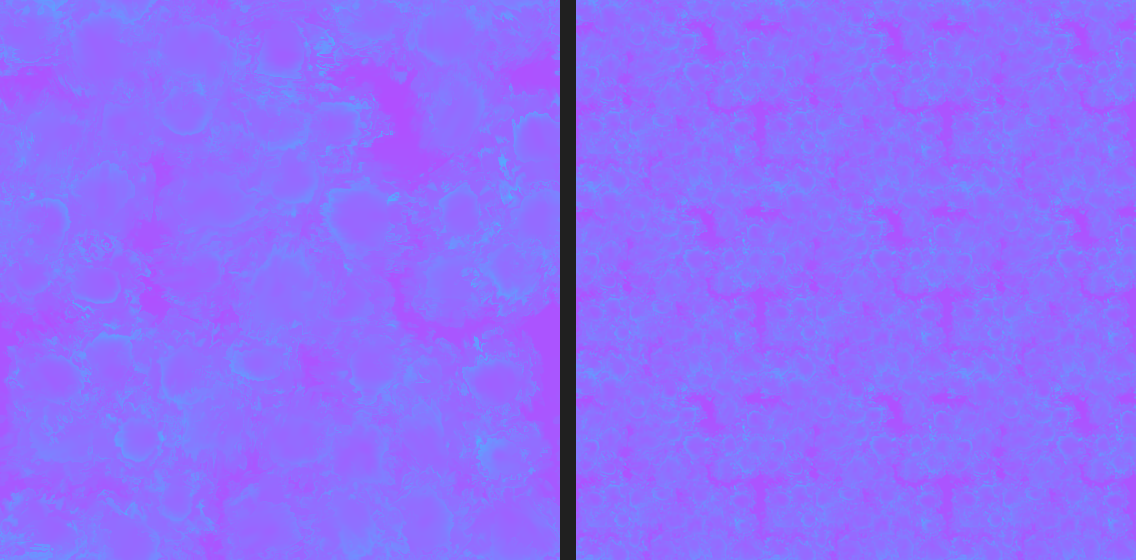
Left, the tile; right, the same tile 3 across and 3 down.
This texture map is drawn by a WebGL 1 fragment shader. Its source:

```glsl
precision highp float;

uniform vec2 u_resolution;

const float CELLS = 7.0;           // blobs per side, whole for tiling
const float JITTER = 0.6;          // spread of the centres in a cell
const float RADIUS_MIN = 0.54;     // blob radius in cells
const float RADIUS_MAX = 0.78;
const float GROUND = 0.305;        // green level between blobs
const float GROUND_VARIATION = 0.045;
const float BODY = 0.082;          // lift of a blob over the ground
const float RIM = 0.16;            // glow along the core edge
const float FLAKE = 0.17;          // glow along the ragged shells
const float FLAKE_RINGS = 4.0;
const float RIPPLE = 0.13;         // glow of the short tangential dashes
const float RIPPLE_RINGS = 10.0;
const float RIPPLE_SPOKES = 28.0;  // whole, so the dashes close around
const float BEND = 0.36;           // coarse deformation of the outline
const float RAGGED = 0.55;         // fine deformation of the outline
const float GRAIN_SCALE = 4.0;
const float LOCAL_PERIOD = 4096.0; // effectively unwrapped noise
const float TAU = 6.2831853;

float hash(vec2 p) {
  vec3 h = fract(p.xyx * 0.1031);
  h += dot(h, h.yzx + 33.33);
  return fract((h.x + h.y) * h.z);
}

// Value noise that wraps after a whole period
float noise(vec2 p, float period) {
  vec2 i = floor(p);
  vec2 f = fract(p);
  vec2 w = f * f * f * (f * (f * 6.0 - 15.0) + 10.0);
  vec2 a = mod(i, period);
  vec2 b = mod(i + 1.0, period);
  return mix(mix(hash(a), hash(vec2(b.x, a.y)), w.x),
             mix(hash(vec2(a.x, b.y)), hash(b), w.x), w.y);
}

// Folded octaves give scalloped edges
float billow(vec2 p) {
  float sum = 0.0;
  float amplitude = 0.5;
  for (int i = 0; i < 4; i++) {
    sum += amplitude * abs(2.0 * noise(p, LOCAL_PERIOD) - 1.0);
    p = p * 2.0 + 19.3;
    amplitude *= 0.55;
  }
  return sum;
}

vec2 direction(float turn) {
  return vec2(cos(turn * TAU), sin(turn * TAU));
}

// Level of one blob at offset d from its centre
float blob(vec2 d, vec2 id) {
  vec2 seed = id * 37.0 + 50.0;
  vec2 q = d / mix(RADIUS_MIN, RADIUS_MAX, hash(seed + 1.0));
  float dist = length(q);
  if (dist > 1.5) return 0.0;

  // Grain is stretched along a direction of its own
  vec2 axis = direction(hash(seed + 2.0));
  float stretch = mix(1.0, 1.6, hash(seed + 3.0));
  vec2 grain = vec2(dot(q, axis) / stretch, dot(q, vec2(-axis.y, axis.x)) * stretch);
  float rag = billow(grain * GRAIN_SCALE + seed) - 0.36;
  float bend = noise(q * 1.7 + seed, LOCAL_PERIOD) - 0.5;
  float looseness = mix(0.25, 1.0, smoothstep(0.3, 0.8, dist));
  float r = dist + BEND * bend - RAGGED * looseness * rag;

  // Core brightens toward its edge, mostly on one side
  float core = mix(0.36, 0.54, hash(seed + 4.0));
  float softness = mix(0.05, 0.35, hash(seed + 5.0));
  float k = max(r / core, 0.0);
  float side = 0.55 + 0.45 * dot(q / max(dist, 0.001), direction(hash(seed + 6.0)));
  float rim = min(k * k * k, 1.2) * (1.0 - smoothstep(1.0, 1.0 + softness, k)) * side;

  // Broken shells around the core
  float halo = smoothstep(core, core + 0.12, r) * (1.0 - smoothstep(0.9, 1.15, r));
  float f = fract(r * FLAKE_RINGS + hash(seed + 7.0));
  float shell = f * f * f * (1.0 - smoothstep(0.88, 1.0, f));
  shell *= smoothstep(0.3, 0.7, noise(q * 3.5 + seed + 9.0, LOCAL_PERIOD));

  // Short dashes that run around the core
  float turn = atan(q.y, q.x) / TAU;
  vec2 polar = vec2(turn * RIPPLE_SPOKES, r * RIPPLE_RINGS) + floor(seed);
  float dash = smoothstep(0.5, 0.95, noise(polar, RIPPLE_SPOKES));
  dash *= smoothstep(0.25, 0.6, noise(q * 2.5 + seed + 21.0, LOCAL_PERIOD));

  float body = 1.0 - smoothstep(0.7, 1.18, r);
  float mottle = 0.75 + 0.5 * noise(grain * 4.0 + seed + 5.0, LOCAL_PERIOD);
  float strength = mix(0.45, 1.2, hash(seed + 8.0));
  float glow = RIM * rim + halo * (FLAKE * shell + RIPPLE * dash);
  return (BODY * body * mottle + strength * glow) * (1.0 - smoothstep(1.2, 1.5, dist));
}

void main() {
  vec2 uv = gl_FragCoord.xy / u_resolution;
  vec2 p = uv * CELLS;
  vec2 cell = floor(p);

  // Soft maximum over the neighbouring blobs
  float sum = 0.0;
  for (int y = -1; y <= 1; y++) {
    for (int x = -1; x <= 1; x++) {
      vec2 c = cell + vec2(float(x), float(y));
      vec2 id = mod(c, CELLS);
      vec2 offset = vec2(hash(id + 11.0), hash(id + 73.0)) - 0.5;
      float level = blob(p - c - 0.5 - JITTER * offset, id) * 10.0;
      sum += level * level * level * level;
    }
  }
  float lift = 0.1 * sqrt(sqrt(sum));

  float ground = GROUND + GROUND_VARIATION * noise(uv * 10.0, 10.0);
  float green = clamp(ground + lift, 0.0, 1.0);
  gl_FragColor = vec4(1.0 - green, green, 1.0, 1.0);
}
```
